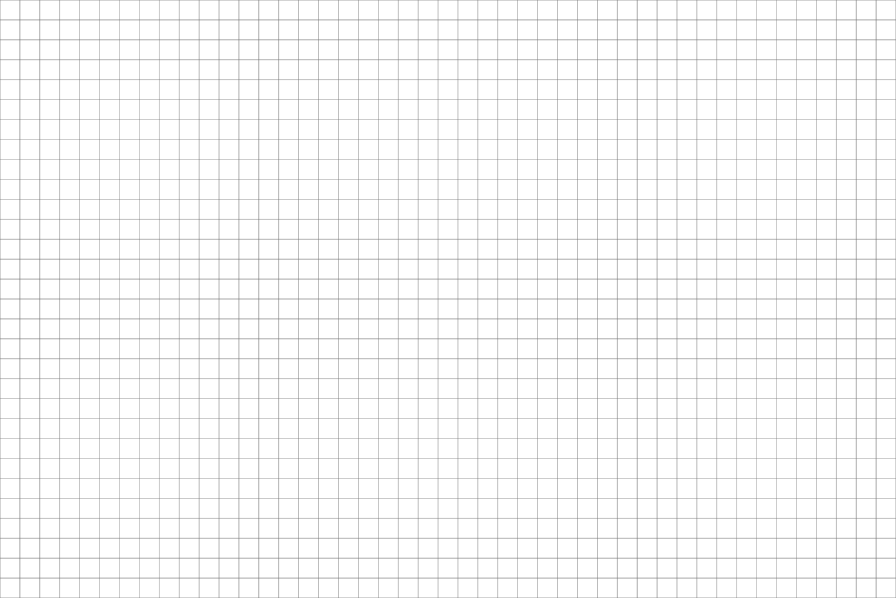
A WebGL 1 fragment shader for this pattern:

```glsl
precision highp float;
// Draws a sheet of square graph paper: thin soft grey rules on white.

uniform vec2 u_resolution;

const vec2 CELLS = vec2(45.0, 30.0);   // squares across and down
const float RULE_WIDTH = 0.024;        // as a fraction of one square
const float SOFTNESS = 1.15;           // filter width in pixels
const float BEAT_RULES = 15.0;         // rules in one slow swell of weight
const float BEAT_DEPTH = 0.15;
const vec3 PAPER = vec3(1.0);
const vec3 RULE = vec3(0.45);

// Total rule width passed between 0 and x, with one rule starting at each integer.
vec2 ruleIntegral(vec2 x, float width) {
    return floor(x) * width + min(fract(x), width);
}

// Share of the filter covered by rules centred on the integers, per axis.
vec2 ruleCoverage(vec2 p, vec2 footprint, float width) {
    vec2 start = p + 0.5 * (width - footprint);
    return (ruleIntegral(start + footprint, width) - ruleIntegral(start, width)) / footprint;
}

// Slight swell in ink from rule to rule, constant along each rule.
vec2 ruleWeight(vec2 p, float period, float depth) {
    vec2 index = floor(p + 0.5);
    return 1.0 + depth * cos(6.28319 * index / period);
}

// Union of the vertical and horizontal rules.
float gridInk(vec2 p, vec2 footprint, float width) {
    vec2 weight = ruleWeight(p, BEAT_RULES, BEAT_DEPTH);
    vec2 clear = 1.0 - clamp(ruleCoverage(p, footprint, width) * weight, 0.0, 1.0);
    return 1.0 - clear.x * clear.y;
}

void main() {
    vec2 cellsPerPixel = CELLS / u_resolution;
    vec2 p = gl_FragCoord.xy * cellsPerPixel;
    float ink = gridInk(p, cellsPerPixel * SOFTNESS, RULE_WIDTH);
    gl_FragColor = vec4(mix(PAPER, RULE, ink), 1.0);
}
```
